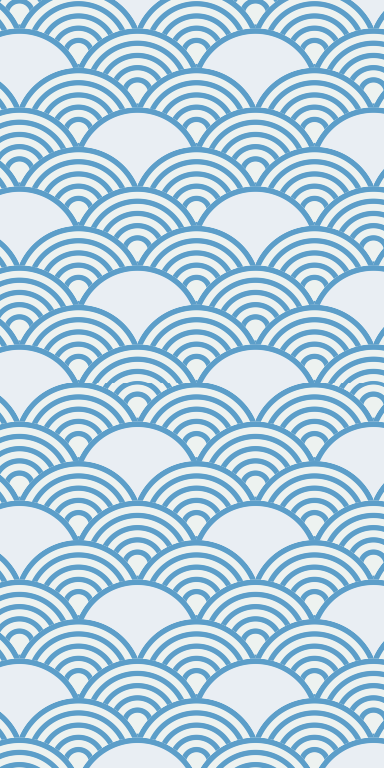
A WebGL 2 fragment shader for this pattern:

```glsl
#version 300 es
precision highp float;

uniform vec2 u_resolution;
out vec4 outColor;

// Lengths are in units of the spacing between neighbouring scales.
const float SCALES_ACROSS = 3.254;
const float CANVAS_ASPECT = 2.0;
const float ROW_PITCH = 0.3347;
const vec2 FIRST_APEX = vec2(0.165, 0.263);
const float SCALE_RADIUS = 0.525;
const float RING_PITCH = 0.1035;
const float RING_COUNT = 5.0;
const float OUTLINE_WIDTH = 0.047;
const float RING_WIDTH = 0.045;
const float SEAM_DEPTH = 0.499;   // fraction of the canvas height
const float SEAM_SHIFT = 0.015;
const float EDGE_PIXELS = 1.2;

const vec3 LINE_BLUE = vec3(0.36, 0.62, 0.79);
const vec3 RING_CREAM = vec3(0.93, 0.95, 0.94);
const vec3 PLAIN_PALE = vec3(0.912, 0.935, 0.953);

// Coverage of the region where signedDistance is negative.
float fill(float signedDistance, float blur) {
    return 1.0 - smoothstep(-0.5 * blur, 0.5 * blur, signedDistance);
}

// Every second scale of every second row is left without rings.
bool isPlain(float row, float column) {
    return mod(row, 2.0) < 0.5 && mod(column + floor(row * 0.5), 2.0) < 0.5;
}

vec3 scaleColor(float radius, bool plain, float blur) {
    float line = fill(abs(radius - SCALE_RADIUS) - 0.5 * OUTLINE_WIDTH, blur);
    if (!plain) {
        float ring = clamp(round((SCALE_RADIUS - radius) / RING_PITCH), 1.0, RING_COUNT - 1.0);
        float ringRadius = SCALE_RADIUS - ring * RING_PITCH;
        line = max(line, fill(abs(radius - ringRadius) - 0.5 * RING_WIDTH, blur));
    }
    return mix(plain ? PLAIN_PALE : RING_CREAM, LINE_BLUE, line);
}

void main() {
    // Depth grows downward from the top edge.
    vec2 uv = gl_FragCoord.xy / u_resolution;
    vec2 p = vec2(uv.x, (1.0 - uv.y) * CANVAS_ASPECT) * SCALES_ACROSS;
    float blur = EDGE_PIXELS * SCALES_ACROSS / u_resolution.x;

    // Slight vertical slip of the lower half.
    p.y += SEAM_SHIFT * step(SEAM_DEPTH, 1.0 - uv.y);
    p -= FIRST_APEX;

    // Lower rows overlap the rows above them.
    float frontRow = floor((p.y + 0.5 * OUTLINE_WIDTH + blur) / ROW_PITCH);
    vec3 color = RING_CREAM;
    for (int i = 3; i >= 0; i--) {
        float row = frontRow - float(i);
        float stagger = 0.5 * mod(row, 2.0);
        float column = round(p.x - stagger);
        vec2 center = vec2(column + stagger, row * ROW_PITCH + SCALE_RADIUS);
        float radius = length(p - center);
        float mask = fill(radius - SCALE_RADIUS - 0.5 * OUTLINE_WIDTH, blur);
        color = mix(color, scaleColor(radius, isPlain(row, column), blur), mask);
    }
    outColor = vec4(color, 1.0);
}
```
